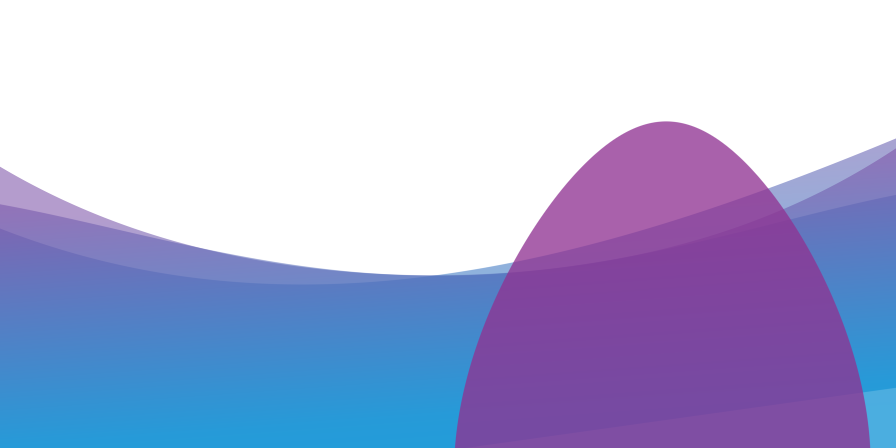
Reproduce this background procedurally as a WebGL 1 fragment shader.

```glsl
precision highp float;

uniform vec2 u_resolution;

const vec3 PAPER = vec3(1.0);
const vec3 WAVE_PURPLE = vec3(0.49, 0.33, 0.66);
const vec3 WAVE_BLUE = vec3(0.07, 0.58, 0.84);
const vec3 DOME_COLOR = vec3(0.56, 0.195, 0.57);

const float WAVE_ALPHA = 0.58;
const float DOME_ALPHA = 0.77;
const float WEDGE_ALPHA = 0.18;

// Wave height at the left edge, then its coefficients for x, x^2, x^3, x^4
const float STEEP_START = 0.628;
const vec4 STEEP_CURVE = vec4(-1.188, 1.997, -1.594, 0.826);
const float FLAT_START = 0.544;
const vec4 FLAT_CURVE = vec4(-0.362, -0.807, 2.385, -1.195);
const float DEEP_START = 0.490;
const vec4 DEEP_CURVE = vec4(-0.781, 1.336, -0.354, 0.0);

// Gradient position: value at the lower left, change along x and y
const vec3 WAVE_RAMP = vec3(0.90, 0.26, -1.782);
const float FLAT_TINT = 0.10;
const float DEEP_TINT = 0.25;

const float WEDGE_LEFT = 0.52;
const float WEDGE_SLOPE = 0.28;

const vec2 DOME_APEX = vec2(1.487, 0.729);
const float DOME_HALF_WIDTH = 0.4635;
const float DOME_LEAN = -0.008;
const vec3 DOME_PROFILE = vec3(1.1, 0.6, -0.7);

// Coverage of a shape from its signed distance, negative inside
float coverage(float dist) {
    float pixel = 1.0 / u_resolution.y;
    return 1.0 - smoothstep(-0.7 * pixel, 0.7 * pixel, dist);
}

float curveHeight(float x, float start, vec4 curve) {
    return start + x * (curve.x + x * (curve.y + x * (curve.z + x * curve.w)));
}

vec3 addWave(vec3 under, vec2 uv, float start, vec4 curve, float tint) {
    float ramp = WAVE_RAMP.x + dot(WAVE_RAMP.yz, uv) + tint;
    vec3 color = mix(WAVE_PURPLE, WAVE_BLUE, clamp(ramp, 0.0, 1.0));
    float mask = coverage(uv.y - curveHeight(uv.x, start, curve));
    return mix(under, color, WAVE_ALPHA * mask);
}

// Rounded dome: squared half width is a cubic of the depth below the apex
float domeDistance(vec2 p) {
    float depth = (DOME_APEX.y - p.y) / DOME_APEX.y;
    float x = p.x - DOME_APEX.x - DOME_LEAN * depth;
    vec3 powers = vec3(1.0, depth, depth * depth);
    float area = DOME_HALF_WIDTH * DOME_HALF_WIDTH;
    float field = x * x - area * depth * dot(DOME_PROFILE, powers);
    float slope = area * dot(DOME_PROFILE * vec3(1.0, 2.0, 3.0), powers) / DOME_APEX.y;
    return field / max(length(vec2(2.0 * x, slope)), 0.001);
}

void main() {
    vec2 uv = gl_FragCoord.xy / u_resolution;
    vec3 color = PAPER;

    // Overlapping translucent waves
    color = addWave(color, uv, DEEP_START, DEEP_CURVE, DEEP_TINT);
    color = addWave(color, uv, STEEP_START, STEEP_CURVE, 0.0);
    color = addWave(color, uv, FLAT_START, FLAT_CURVE, FLAT_TINT);

    // Pale wedge in the lower right
    float wedge = coverage(uv.y - WEDGE_SLOPE * (uv.x - WEDGE_LEFT));
    color = mix(color, PAPER, WEDGE_ALPHA * wedge);

    // Translucent dome in front
    float dome = coverage(domeDistance(uv * vec2(2.0, 1.0)));
    color = mix(color, DOME_COLOR, DOME_ALPHA * dome);

    gl_FragColor = vec4(color, 1.0);
}
```
